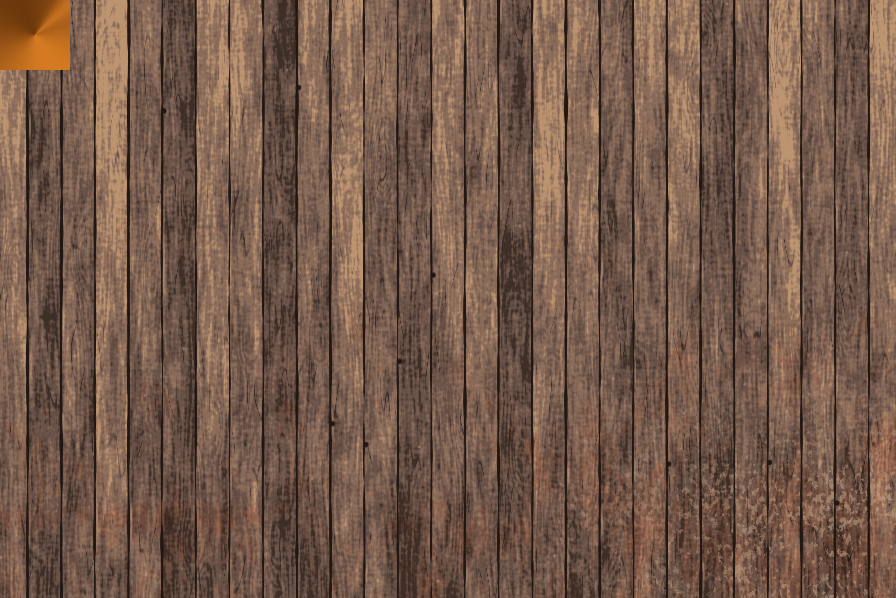
Give the GLSL for this texture, as a Shadertoy shader.

```glsl
const float TAU = 6.2831853;
const float PLANKS = 26.63;       // planks across the canvas
const float FIRST_SEAM = 0.18;    // part of a plank cut off at the left
const vec3 SHADOW = vec3(0.13, 0.09, 0.075);
const vec3 DARK = vec3(0.24, 0.18, 0.15);
const vec3 BROWN = vec3(0.41, 0.32, 0.28);
const vec3 TAN = vec3(0.54, 0.42, 0.35);
const vec3 PALE = vec3(0.74, 0.58, 0.44);
const vec3 RUST = vec3(0.51, 0.32, 0.24);
const vec3 CHIP = vec3(0.78, 0.64, 0.52);

float hash(vec2 p) {
    vec3 q = fract(vec3(p.xyx) * 0.1031);
    q += dot(q, q.yzx + 33.33);
    return fract((q.x + q.y) * q.z);
}

float corner(vec2 cell, vec2 offset) {
    float a = TAU * hash(cell);
    return dot(vec2(cos(a), sin(a)), offset);
}

// Gradient noise, about -0.7 to 0.7
float noise(vec2 p) {
    vec2 i = floor(p), f = fract(p);
    vec2 u = f * f * f * (f * (f * 6.0 - 15.0) + 10.0);
    vec2 e = vec2(0.0, 1.0);
    return mix(mix(corner(i, f), corner(i + e.yx, f - e.yx), u.x),
               mix(corner(i + e, f - e), corner(i + 1.0, f - 1.0), u.x), u.y);
}

float fbm(vec2 p) {
    float sum = 0.0, amp = 1.0;
    for (int i = 0; i < 4; i++) {
        sum += amp * noise(p);
        p = p * 2.03 + 17.3;
        amp *= 0.6;
    }
    return sum;
}

vec3 woodRamp(float t) {
    vec3 c = mix(DARK, BROWN, smoothstep(0.0, 0.33, t));
    c = mix(c, TAN, smoothstep(0.33, 0.62, t));
    return mix(c, PALE, smoothstep(0.62, 1.0, t));
}

// Growth rings as contours of a stretched field, bent around knots
float ringLines(vec2 q, float id) {
    float field = 2.2 * noise(vec2(q.x * 1.3, q.y * 3.5) + id * 7.31) + q.x * 1.2;
    for (int i = 0; i < 2; i++) {
        vec2 seed = vec2(id, float(i) + 3.0);
        vec2 knot = vec2(hash(seed) - 0.5, hash(seed + 40.0));
        vec2 d = (q - knot) * vec2(3.5, 22.0);
        field += 1.2 * exp(-dot(d, d));
    }
    field += 0.12 * noise(vec2(q.x * 9.0 + id * 3.0, q.y * 45.0));
    return sin(TAU * 2.2 * field);
}

// Sparse splits that follow the grain
float crackMask(vec2 s) {
    float ridge = abs(noise(vec2(s.x * 3.2 + 0.5 * noise(s * vec2(1.0, 14.0)), s.y * 7.0)));
    return smoothstep(0.05, 0.0, ridge) * smoothstep(0.0, 0.35, noise(s * vec2(2.0, 13.0) + 8.0));
}

// Brightness of bare wood; q is across the plank and up the canvas
float woodTone(vec2 q, float id) {
    vec2 s = q + vec2(id * 5.7, id * 3.1);
    float patches = fbm(vec2(s.x * 1.3, s.y * 3.5));
    float fibre = fbm(vec2(s.x * 8.0, s.y * 12.0));
    float grit = noise(vec2(s.x * 9.0, s.y * 170.0));
    float sawn = noise(vec2(s.x * 2.0, s.y * 120.0));
    float lightPlank = cos(TAU * (id - 3.0) / 3.35);
    float t = 0.49 + 0.13 * lightPlank + 0.22 * (hash(vec2(id, 9.0)) - 0.5);
    t += 0.26 * (q.y - 0.5) * (1.0 + lightPlank) + 0.36 * patches;
    t += 0.09 * ringLines(q, id) + 0.30 * fibre + 0.24 * grit + 0.14 * sawn;
    return t - 0.4 * crackMask(s);
}

// Old red paint: low on the wall, more to the right, with a band at the left
float paintMask(vec2 uv, vec2 q, float id) {
    float blotch = fbm(vec2(uv.x * 14.0, uv.y * 6.0)) + 0.6 * fbm(vec2(q.x * 4.0 + id * 9.0, uv.y * 30.0));
    float low = smoothstep(0.65, 0.1, uv.y) * mix(0.35, 0.65, smoothstep(0.3, 0.8, uv.x));
    float band = exp(-pow((uv.y - 0.14) / 0.022, 2.0)) * smoothstep(0.4, 0.2, uv.x);
    return smoothstep(0.3, 0.9, low + 0.3 * band + 0.6 * blotch);
}

float chipMask(vec2 uv, vec2 q, float id) {
    float region = smoothstep(0.45, 0.15, uv.y) * smoothstep(0.4, 0.95, uv.x);
    float flakes = fbm(vec2(q.x * 6.0 + id * 4.0, uv.y * 75.0));
    return region * smoothstep(0.1, 0.5, flakes + 0.5 * noise(uv * vec2(22.0, 10.0)));
}

// Ragged gap between planks, nearly closed in places
float seamMask(float across, float y, float seam, float aa) {
    float wander = 0.025 * noise(vec2(seam * 3.7, y * 7.0));
    float ragged = noise(vec2(seam * 8.3, y * 14.0)) + 0.5 * noise(vec2(seam * 2.9, y * 45.0));
    float halfWidth = max(0.016 + 0.022 * hash(vec2(seam, 2.0)) + 0.03 * ragged, 0.006);
    float softness = max(0.5 * aa, 0.012);
    return 1.0 - smoothstep(halfWidth - softness, halfWidth + softness, abs(across + wander));
}

float spot(vec2 d, float radius, float aa) {
    return 1.0 - smoothstep(radius - aa, radius + aa, length(d));
}

// Brushed copper with a conical sheen
vec3 copper(vec2 d) {
    float a = atan(d.y, d.x);
    float sheen = 0.5 + 0.38 * cos(a + 1.1) + 0.35 * exp(-pow((a - 0.75) * 4.0, 2.0));
    return mix(vec3(0.36, 0.18, 0.03), vec3(0.90, 0.52, 0.15), clamp(sheen, 0.0, 1.0));
}

void mainImage(out vec4 fragColor, in vec2 fragCoord) {
    vec2 uv = fragCoord / iResolution.xy;
    float x = uv.x * PLANKS + FIRST_SEAM;
    float id = floor(x), seam = floor(x + 0.5), across = x - seam;
    vec2 q = vec2(fract(x) - 0.5, uv.y);
    float aa = PLANKS / iResolution.x;
    float plankHeight = PLANKS * iResolution.y / iResolution.x;

    // Wood, paint and worn flakes
    float tone = woodTone(q, id);
    vec3 col = woodRamp(tone);
    col = mix(col, RUST * (0.55 + 0.9 * tone), 0.6 * paintMask(uv, q, id));
    col = mix(col, CHIP, 0.55 * chipMask(uv, q, id));

    // Pale nail heads, and small holes beside a few gaps
    vec2 nail = vec2(0.6 * (hash(vec2(id, 60.0)) - 0.5), hash(vec2(id, 71.0)));
    col = mix(col, CHIP, 0.5 * spot((q - nail) * vec2(1.0, plankHeight), 0.04, aa));
    vec2 holeOffset = vec2(across - 0.05, (uv.y - hash(vec2(seam, 77.0))) * plankHeight);
    float hole = spot(holeOffset, 0.08, aa) * step(0.65, hash(vec2(seam, 31.0)));

    // Broken lit edge beside each gap, then the gap itself
    float lit = seamMask(across - 0.06, uv.y, seam, aa) * smoothstep(0.1, 0.5, noise(vec2(seam * 5.1, uv.y * 12.0)));
    col = mix(col, CHIP, 0.5 * lit);
    col = mix(col, SHADOW, max(seamMask(across, uv.y, seam, aa), hole));

    // Copper plate in the upper left corner
    vec2 plate = vec2(fragCoord.x, iResolution.y - fragCoord.y) / iResolution.y;
    float side = 0.117, edge = 1.0 / iResolution.y;
    float inside = 1.0 - smoothstep(-0.5 * edge, 0.5 * edge, max(plate.x, plate.y) - side);
    col = mix(col, copper((plate - 0.5 * side) * vec2(1.0, -1.0)), inside);
    fragColor = vec4(col, 1.0);
}
```
